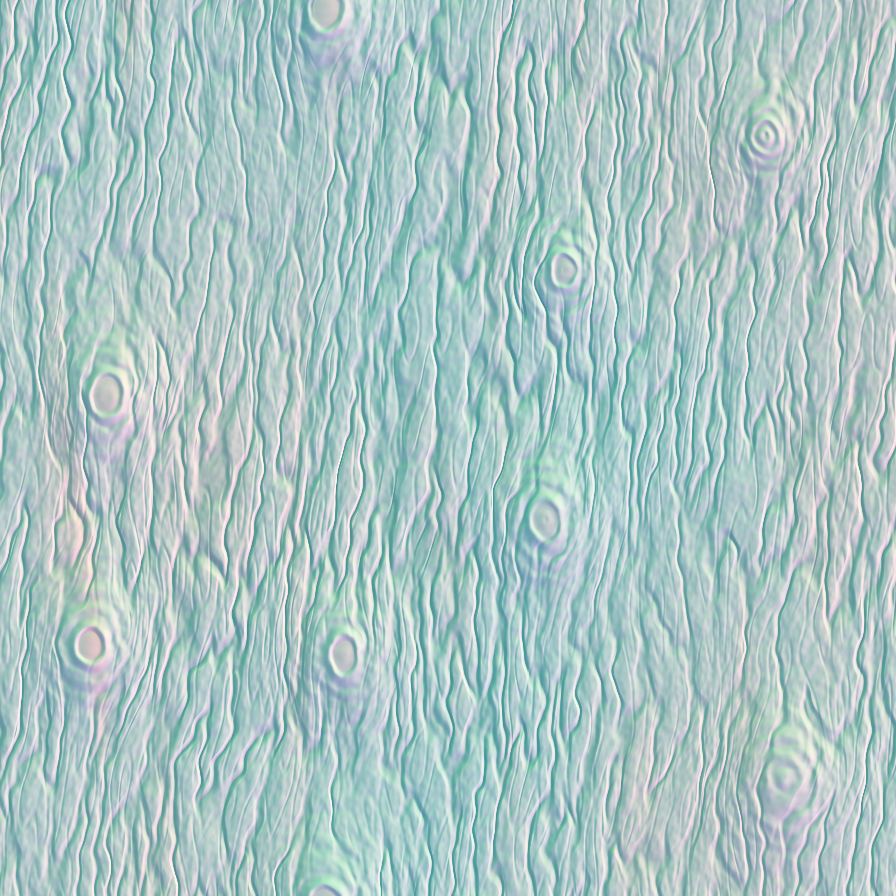
Give the GLSL for this texture map, as a WebGL 2 fragment shader.

```glsl
#version 300 es
precision highp float;
// Pale conifer bark: long plates parted by braided vertical fissures, with knots.
// A height field of stretched gradient noise is differentiated, and its slopes
// are tinted: right white, left teal, up green, down blue.

uniform vec2 u_resolution;
out vec4 fragColor;

const vec3 BASE = vec3(0.685, 0.785, 0.785);
const vec3 SIDE_TINT = vec3(0.33, 0.17, 0.17);    // added per unit of rightward slope
const vec3 RISE_TINT = vec3(0.04, 0.15, -0.02);   // added per unit of upward slope
const vec3 WARM_TINT = vec3(0.15, -0.02, -0.03);
const vec2 PLATE_FREQ = vec2(34.0, 5.5);
const float LEAN = 0.09;
const float FISSURE_WIDTH = 0.18;
const float FISSURE_DEPTH = 0.0046;
const float PLATE_DOME = 0.005;
const float SLOPE_STEP = 0.0013;
const int KNOT_COUNT = 8;
const vec2 KNOT_START = vec2(0.10, 0.28);
const vec2 KNOT_STRIDE = vec2(0.7549, 0.5698);
const float TAU = 6.28319;

float hash(vec2 p) {
    vec3 q = fract(vec3(p.xyx) * 0.1031);
    q += dot(q, q.yzx + 33.33);
    return fract((q.x + q.y) * q.z);
}

float cornerRamp(vec2 cell, vec2 offset) {
    float angle = TAU * hash(cell);
    return dot(vec2(cos(angle), sin(angle)), offset);
}

float gradientNoise(vec2 p) {
    vec2 cell = floor(p), f = p - cell;
    vec2 u = f * f * f * (f * (f * 6.0 - 15.0) + 10.0);
    vec2 e = vec2(1.0, 0.0);
    cell += 57.0;
    float low = mix(cornerRamp(cell, f), cornerRamp(cell + e, f - e), u.x);
    float high = mix(cornerRamp(cell + e.yx, f - e.yx), cornerRamp(cell + 1.0, f - 1.0), u.x);
    return mix(low, high, u.y);
}

// Knots: x = sideways push on the grain, y = relief, z = smooth eye, w = influence
vec4 knots(vec2 p) {
    vec4 sum = vec4(0.0);
    float wobble = 0.16 * gradientNoise(p * 28.0) + 0.05 * gradientNoise(p * 75.0);
    for (int i = 0; i < KNOT_COUNT; i++) {
        float id = float(i);
        vec2 center = fract(KNOT_START + id * KNOT_STRIDE);
        vec2 d = fract(p - center + 0.5) - 0.5;
        float radius = mix(0.038, 0.060, hash(vec2(id, 4.0)));
        float r = length(d * vec2(1.0, 0.75)) / radius;
        float ringR = r + wobble;
        float fade = exp(-r * r);
        float clarity = smoothstep(0.25, 0.7, hash(vec2(id, 9.0)));
        float eyeR = r + 0.25 * wobble;
        float eye = clarity * (1.0 - smoothstep(0.24, 0.32, eyeR));
        float lip = clarity * exp(-pow((eyeR - 0.35) / 0.07, 2.0));
        float rings = 0.0017 * sin(ringR * 21.0) * fade * (1.0 - eye);
        sum += vec4(-0.7 * d.x * fade, 0.5 * radius * fade + rings + 0.0035 * lip, eye, fade);
    }
    return sum;
}

// Bark relief: x = height, y = knot eye, z = fissure openness
vec3 bark(vec2 p) {
    vec4 knot = knots(p);
    vec2 g = p + vec2(knot.x - LEAN * p.y, 0.0);
    g.x += 0.022 * gradientNoise(p * vec2(6.0, 4.5));

    // Jagged plate borders follow the zero lines of the noise
    vec2 q = g * PLATE_FREQ;
    q.x += 0.32 * gradientNoise(p * vec2(38.0, 30.0));
    float plate = gradientNoise(q) + 0.55 * gradientNoise(q * vec2(1.6, 1.8) + 17.3);
    float split = gradientNoise(g * vec2(68.0, 15.0) + 5.7);
    float strength = 0.95 + 0.7 * gradientNoise(p * vec2(4.0, 3.0) + 8.4);
    strength *= 1.0 - 0.45 * min(knot.w, 1.0);
    float body = smoothstep(0.0, FISSURE_WIDTH, abs(plate));
    float height = strength * (FISSURE_DEPTH * body + PLATE_DOME * abs(plate));
    height += 0.0011 * strength * smoothstep(0.0, 0.16, abs(split));

    // Flaky surface grain
    float grain = 0.0019 * gradientNoise(g * vec2(88.0, 40.0) + 2.1);
    grain += 0.0010 * gradientNoise(g * vec2(165.0, 100.0) + 9.6);
    grain *= 1.0 + 0.6 * min(knot.w, 1.0);
    height = mix(height + grain, 0.4 * grain + 0.002, knot.z) + knot.y;
    return vec3(height, knot.z, (1.0 - body) * strength * (1.0 - knot.z));
}

void main() {
    vec2 p = gl_FragCoord.xy / u_resolution.y;
    vec3 here = bark(p);
    float right = bark(p + vec2(SLOPE_STEP, 0.0)).x;
    float above = bark(p + vec2(0.0, SLOPE_STEP)).x;
    vec2 slope = (here.x - vec2(right, above)) / SLOPE_STEP;
    vec3 normal = normalize(vec3(slope, 1.0));

    vec3 color = BASE + normal.x * SIDE_TINT + normal.y * RISE_TINT;
    color -= 0.06 * here.z * vec3(1.3, 0.7, 0.8);

    // Broad warm and cool zones, then rosy vertical streaks
    float zone = 0.16 * cos(TAU * p.x) + 0.45 * gradientNoise(p * vec2(3.5, 2.3) + 3.3);
    float band = exp(-pow((p.x - 0.11) / 0.035, 2.0));
    float streak = smoothstep(0.0, 0.45, gradientNoise(p * vec2(22.0, 3.0) + 6.2));
    color += WARM_TINT * (zone + streak * (0.2 + 0.7 * band) + 0.5 * here.y);
    fragColor = vec4(clamp(color, 0.0, 1.0), 1.0);
}
```
